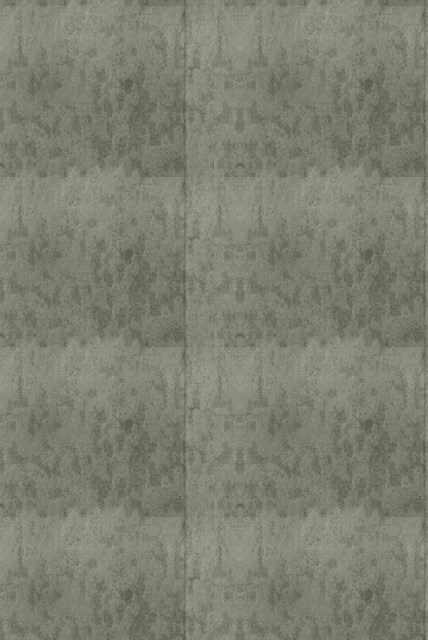
Reproduce this texture procedurally as a Shadertoy shader.

```glsl
// Weathered grey-green concrete slabs, repeating, with a mirrored band, a seam, a knot and flaking.
#define TILE vec2(0.375, 0.266)    // slab size, in canvas heights
#define START vec2(0.289, 0.276)   // slab corner, from the top left
#define AXIS 0.229                 // mirror axis within a slab
#define FOLD 0.108                 // half width of the mirrored band
#define KNOT vec2(0.757, 0.46)     // knot centre within a slab
#define SHADE 0.30                 // darkening towards the slab foot
#define GRAIN 0.34                 // strength of the fine grain
#define FLAKE 0.36                 // depth of the flaked spots
#define DARK vec3(0.395, 0.398, 0.348)
#define LIGHT vec3(0.605, 0.615, 0.555)

float hash(vec2 c) {
    vec3 h = fract(c.xyx * vec3(0.1031, 0.1030, 0.0973));
    h += dot(h, h.yzx + 33.33);
    return fract((h.x + h.y) * h.z);
}

// Value noise that wraps at the slab edges.
float noise(vec2 uv, vec2 cells) {
    vec2 p = uv * cells, i = floor(p), f = fract(p);
    f = f * f * (3.0 - 2.0 * f);
    vec2 a = mod(i, cells), b = mod(i + 1.0, cells);
    return mix(mix(hash(a), hash(vec2(b.x, a.y)), f.x),
               mix(hash(vec2(a.x, b.y)), hash(b), f.x), f.y);
}

float fbm(vec2 uv, vec2 cells) {
    float sum = 0.0, amp = 0.5;
    for (int k = 0; k < 4; k++) {
        sum += amp * noise(uv, cells);
        cells *= 2.0;
        amp *= 0.55;
    }
    return sum / 1.01;
}

// Distance to the nearest scattered point, wrapping likewise.
float cellular(vec2 uv, vec2 cells) {
    vec2 p = uv * cells, i = floor(p);
    float d = 1.0;
    for (int y = -1; y <= 1; y++)
        for (int x = -1; x <= 1; x++) {
            vec2 c = i + vec2(x, y), w = mod(c, cells);
            d = min(d, length(c + vec2(hash(w + 7.3), hash(w + 51.7)) - p));
        }
    return d;
}

float bump(float x, float width) { return exp(-x * x / (width * width)); }

void mainImage(out vec4 fragColor, in vec2 fragCoord) {
    // Slab coordinates: x from the seam, y down from the slab top.
    vec2 pos = vec2(fragCoord.x, iResolution.y - fragCoord.y) / iResolution.y;
    vec2 uv = fract((pos - START) / TILE);
    float side = abs(uv.x - AXIS);
    float band = smoothstep(FOLD + 0.02, FOLD - 0.02, side);
    vec2 m = vec2(side < FOLD ? AXIS + side : uv.x, uv.y);

    // Broad tone: pale head, dark foot with a streaky lower edge.
    float streak = noise(m, vec2(30.0, 3.0)) + noise(m, vec2(9.0, 2.0)) - 1.0;
    float v = uv.y + 0.09 * streak;
    float foot = smoothstep(0.08, 0.55, v) * (1.0 - smoothstep(0.93, 1.02, v));
    foot *= mix(0.45, 1.0, smoothstep(0.05, 0.45, uv.x));
    float cloud = fbm(uv, vec2(5.0, 4.0));
    float stain = bump(length((uv - vec2(0.43, 0.42)) * vec2(1.0, 0.7)), 0.09);

    // Wear: where the surface has flaked most.
    float wear = 0.35 * foot + 0.55 * bump(uv.x - 0.82, 0.13) + 0.9 * (cloud - 0.5);
    float crust = bump(uv.y - 0.40, 0.035) + 0.8 * bump(uv.y - 0.61 + 5.0 * side * side, 0.03);
    wear += 0.75 * band * crust + 0.35 * bump(min(uv.x, 1.0 - uv.x), 0.025);

    // Relief: upright flakes, lit from one side, and small pits.
    vec2 cells = vec2(38.0, 15.0);
    float relief = fbm(m, cells);
    float lit = relief - fbm(m + vec2(0.005, 0.007), cells);
    float flake = smoothstep(0.57, 0.66, relief + 0.20 * (wear - 0.25));
    float pit = smoothstep(0.32, 0.18, cellular(m, vec2(64.0, 44.0)));
    pit *= smoothstep(0.48, 0.62, noise(m, vec2(22.0, 16.0)) + 0.25 * wear);
    float grain = 0.6 * noise(m, vec2(150.0, 106.0)) + 0.4 * hash(floor(m * vec2(288.0, 204.0))) - 0.5;

    // Seam with a pale lip, and a sloping crack running into the band.
    float wobble = 0.006 * (noise(uv, vec2(4.0, 26.0)) - 0.5);
    float x = fract(uv.x + 0.5) - 0.5 + wobble;
    float seam = bump(x, 0.0055) * (0.55 + 0.45 * noise(uv, vec2(3.0, 40.0)));
    float lip = bump(x - 0.014, 0.007);
    float crackY = 0.343 + 0.42 * min(uv.x, 0.13) + 0.03 * (noise(uv, vec2(40.0, 2.0)) - 0.5);
    float crack = bump(uv.y - crackY, 0.009) * smoothstep(0.0, 0.01, uv.x);
    crack *= smoothstep(0.35, 0.30, uv.x) * (0.4 + 0.6 * noise(uv, vec2(60.0, 9.0)));

    // Knot: a dark oval rim around a dull core.
    vec2 k = (uv - KNOT) * TILE;
    k.y += 0.25 * k.x;
    float r = length(k * vec2(1.0, 1.3)) + 0.002 * (relief - 0.5);
    float rim = bump(r - 0.0085, 0.0022);
    float core = smoothstep(0.009, 0.004, r);

    float tone = 0.78 - SHADE * foot - 0.16 * stain + 0.45 * (cloud - 0.5);
    tone += GRAIN * grain + 0.75 * lit;
    tone -= FLAKE * flake * (0.6 + 0.4 * noise(m, vec2(90.0, 50.0))) + 0.22 * pit;
    tone += 0.10 * lip - 0.42 * seam - 0.34 * crack - 0.32 * rim - 0.22 * core;
    fragColor = vec4(mix(DARK, LIGHT, clamp(tone, -0.15, 1.05)), 1.0);
}
```
